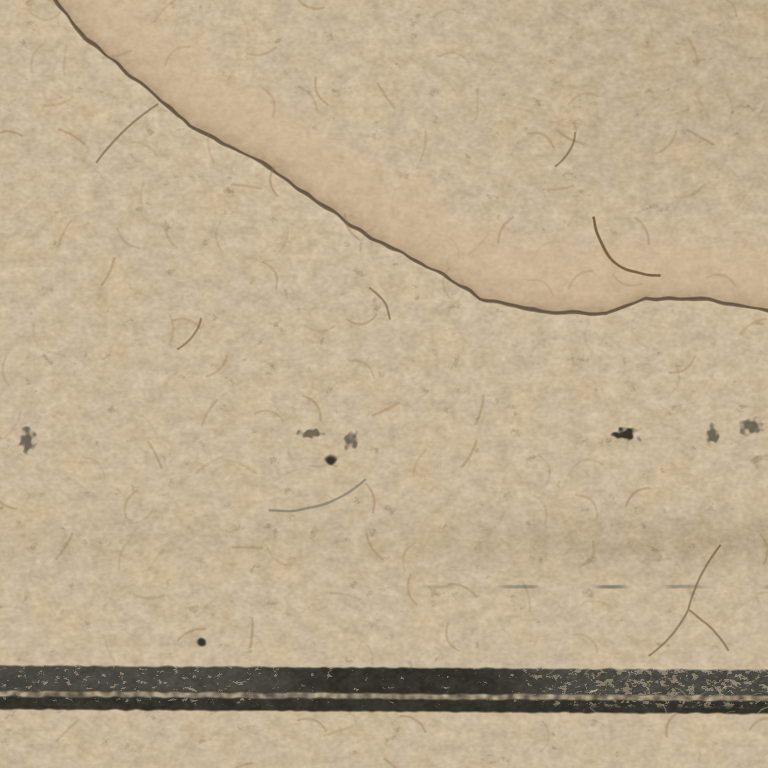
A Shadertoy shader for this texture:

```glsl
// Aged fibrous paper with a creased tear, faint smears and a worn double rule.
// Gradient noise builds the pulp; distances to bent strokes and a polyline
// place hairs and tear, and noise-eroded bands form the printed rule.

const vec2 TEAR[14] = vec2[14](
  vec2(.045, 1.04), vec2(.072, 1), vec2(.111, .951), vec2(.202, .876),
  vec2(.247, .837), vec2(.341, .788), vec2(.482, .69), vec2(.579, .642),
  vec2(.625, .611), vec2(.703, .595), vec2(.788, .591), vec2(.84, .611),
  vec2(.911, .611), vec2(1.02, .592));
// Hairs: start, end
const vec4 HAIRS[7] = vec4[7](
  vec4(.126, .789, .206, .865), vec4(.262, .585, .232, .546),
  vec4(.482, .625, .508, .586), vec4(.749, .827, .724, .784),
  vec4(.896, .206, .938, .29), vec4(.896, .206, .846, .147),
  vec4(.896, .206, .948, .154));
// Ink specks: centre, radii; crisp ones first
const vec4 SPECKS[8] = vec4[8](
  vec4(.431, .401, .008, .007), vec4(.262, .164, .007, .006),
  vec4(.816, .434, .016, .008), vec4(.979, .444, .015, .01),
  vec4(.928, .434, .008, .012), vec4(.458, .426, .009, .011),
  vec4(.404, .436, .014, .006), vec4(.036, .427, .01, .014));

vec2 hash2(vec2 p) {
  vec3 q = fract(p.xyx * vec3(.1031, .103, .0973));
  q += dot(q, q.yzx + 33.33);
  return fract((q.xx + q.yz) * q.zy);
}

vec2 heading(float turn) { return vec2(cos(6.2832 * turn), sin(6.2832 * turn)); }

float corner(vec2 cell, vec2 offset) { return dot(heading(hash2(cell + 71.0).x), offset); }

// Gradient noise
float noise(vec2 p) {
  vec2 i = floor(p), f = fract(p), e = vec2(1, 0), u = f * f * (3.0 - 2.0 * f);
  return mix(mix(corner(i, f), corner(i + e, f - e), u.x),
    mix(corner(i + e.yx, f - e.yx), corner(i + 1.0, f - 1.0), u.x), u.y);
}

float fbm(vec2 p) {
  float sum = 0.0, amp = 1.0;
  for (int k = 0; k < 4; k++, amp *= .65) {
    sum += amp * noise(p);
    p = mat2(1.6, 1.2, -1.2, 1.6) * p + 13.7;
  }
  return sum;
}

float line(float d, float width, float px) { return 1.0 - smoothstep(width - px, width + px, abs(d)); }

// Hair from a to b, bowed sideways by bend
float hair(vec2 p, vec2 a, vec2 b, float bend, float width, float px) {
  float len = length(b - a);
  vec2 dir = (b - a) / len, q = vec2(dot(p - a, dir), dot(p - a, vec2(-dir.y, dir.x)));
  float t = clamp(q.x / len, 0.0, 1.0);
  return line(length(q - vec2(t * len, bend * 4.0 * t * (1.0 - t))), width, px);
}

// x: distance to the tear, y: height above it
vec2 tearField(vec2 p) {
  vec2 field = vec2(9, -1);
  for (int k = 0; k < 13; k++) {
    vec2 q = p - TEAR[k], ab = TEAR[k + 1] - TEAR[k];
    field.x = min(field.x, length(q - ab * clamp(dot(q, ab) / dot(ab, ab), 0.0, 1.0)));
    if (q.x >= 0.0 && q.x < ab.x) field.y = q.y - ab.y * q.x / ab.x;
  }
  return field;
}

// Random short hairs, one per grid cell
float scatteredHairs(vec2 g, float px) {
  float sum = 0.0;
  for (int k = 0; k < 9; k++) {
    vec2 id = floor(g) + vec2(k % 3 - 1, k / 3 - 1), r = hash2(id);
    vec2 reach = .32 * heading(hash2(id + 37.0).x);
    sum += r.y * r.y * hair(g, id + r - reach, id + r + reach, .3 * r.x - .15, .03, px);
  }
  return sum;
}

void mainImage(out vec4 fragColor, in vec2 fragCoord) {
  vec2 p = fragCoord / iResolution.xy;
  float px = 1.0 / iResolution.y;

  // Pulp
  float grain = fbm(p * vec2(42, 58)) + .8 * noise(p * vec2(150, 190));
  vec3 col = vec3(.782, .711, .599) + .056 * grain;
  col += vec3(.012, .002, -.014) * fbm(p * 17.0 + 40.0);
  col -= .036 * smoothstep(.45, .95, p.x) * smoothstep(.62, .9, p.y);
  col -= .09 * smoothstep(.4, .9, fbm(p * vec2(38, 46) + 90.0));

  // Tear with a raised, shadowed lip
  vec2 tear = tearField(p + .0025 * noise(p * 45.0));
  float above = smoothstep(-px, px, tear.y);
  float lip = above * smoothstep(.115, .045, tear.x + .025 * noise(p * 14.0));
  col = mix(col, vec3(.805, .708, .588) + .025 * grain, .72 * lip);
  col += mix(.025, -.115, above) * exp(-80.0 * tear.x);
  float crack = line(tear.x, .0021 + .0012 * noise(p * 38.0), px);
  col = mix(col, vec3(.29, .24, .18), .75 * crack);

  // Hairs
  float faint = scatteredHairs(p * 17.0, px * 17.0);
  col = mix(col, vec3(.57, .45, .3), .36 * min(faint, 1.0));
  vec2 w = p + .002 * noise(p * 40.0);
  float brown = hair(w, vec2(.773, .716), vec2(.859, .642), -.025, .0019, px);
  for (int k = 0; k < 7; k++)
    brown = max(brown, .65 * hair(w, HAIRS[k].xy, HAIRS[k].zw, .005, .0014, px));
  col = mix(col, vec3(.4, .31, .21), .85 * brown);
  float grey = hair(w, vec2(.352, .336), vec2(.475, .375), -.014, .0016, px);
  col = mix(col, vec3(.43, .42, .37), .6 * grey);

  // Smear and broken dashes
  float right = smoothstep(.35, .95, p.x);
  col -= .07 * exp(-pow(abs(p.y - .295) * 31.0, 2.0)) * (.25 + .7 * right);
  float dashes = right * line(p.y - .236, .0022, .0015) * smoothstep(-.1, .3, noise(p * vec2(17, 9)));
  col = mix(col, vec3(.36, .36, .33), .75 * dashes);

  // Ink specks
  float spots = 0.0;
  for (int k = 0; k < 8; k++) {
    float rough = k < 2 ? .3 : 1.0;
    float d = length((p - SPECKS[k].xy) / SPECKS[k].zw) + rough * noise(p * 130.0);
    spots += (k < 3 ? .9 : .55) * smoothstep(1.25, .45, d);
  }
  col = mix(col, vec3(.15, .15, .13), min(spots, .9));

  // Worn double rule: broad bar, pale slit, narrow bar
  float y = p.y + .006 * p.x + .0022 * noise(p * vec2(70, 25));
  float ink = smoothstep(.0745, .0785, y) * smoothstep(.1355, .1315, y);
  float solid = smoothstep(.3, .45, p.x) * smoothstep(.74, .62, p.x), worn = smoothstep(.64, .8, p.x);
  float slit = line(y - .0965, .0035, .002) * (.62 + .7 * noise(p * 100.0));
  float wear = .5 * smoothstep(.25, .6, fbm(p * vec2(85, 130)) + .25 * worn - .2 * solid);
  wear = max(slit, wear * smoothstep(.08, .09, y)) + .7 * worn * scatteredHairs(p * 38.0, px * 38.0);
  float fade = .085 * (1.0 - solid) * smoothstep(.096, .104, y);
  col = mix(col, vec3(.205, .2, .17) + fade + .04 * grain, ink * (1.0 - clamp(wear, 0.0, .88)));

  fragColor = vec4(clamp(col, 0.0, 1.0), 1);
}
```
